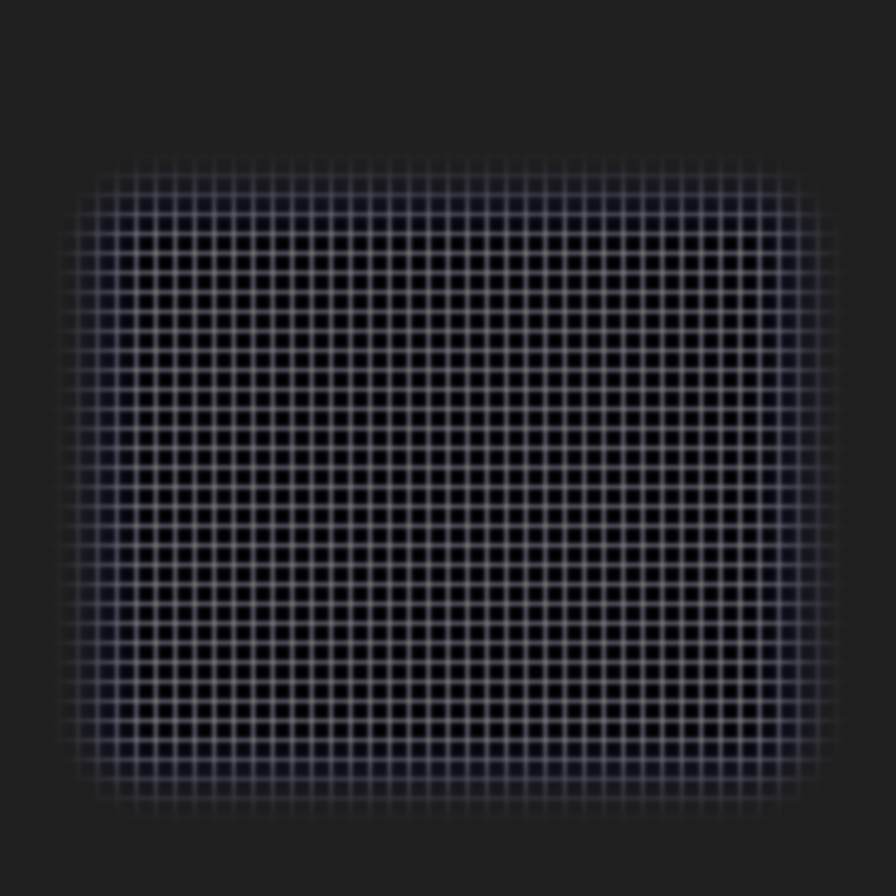
Give the GLSL for this pattern, as a Shadertoy shader.

```glsl
const float CELLS = 46.0;
const vec2 PANEL_CENTER = vec2(0.501, 0.456);
const vec2 PANEL_HALF_SIZE = vec2(0.443, 0.374);
const float CORNER_RADIUS = 0.12;
const float FADE_DEPTH = 0.112;
const float LINE_SIGMA = 0.12;

const vec3 BACKGROUND = vec3(0.121, 0.121, 0.123);
const vec3 CELL_BLACK = vec3(0.0, 0.0, 0.008);
const vec3 LINE_COLOR = vec3(0.27, 0.27, 0.31);
const vec3 CROSSING_GLOW = vec3(0.15, 0.15, 0.11);

// Signed distance to a box with rounded corners
float roundedBox(vec2 p, vec2 halfSize, float radius) {
    vec2 q = abs(p) - halfSize + radius;
    return length(max(q, 0.0)) + min(max(q.x, q.y), 0.0) - radius;
}

// Soft line profile on both axes, peaking on whole cell coordinates
vec2 softLines(vec2 cell, float sigma) {
    vec2 d = fract(cell + 0.5) - 0.5;
    return exp(-d * d / (2.0 * sigma * sigma));
}

// Dark fill whose blue channel fades later than red and green
vec3 panelFill(vec3 outer, vec3 inner, float fade) {
    return mix(outer, inner, vec3(fade, fade, fade * fade));
}

// Light of the grid lines, with brighter crossings
vec3 gridLight(vec2 lines, vec3 lineColor, vec3 crossingColor) {
    float crossing = lines.x * lines.y;
    return lineColor * (lines.x + lines.y - crossing) + crossingColor * crossing;
}

void mainImage(out vec4 fragColor, in vec2 fragCoord) {
    vec2 uv = fragCoord / iResolution.xy;

    // Depth inside the panel drives both fades
    float depth = -roundedBox(uv - PANEL_CENTER, PANEL_HALF_SIZE, CORNER_RADIUS);
    float fillFade = smoothstep(0.0, FADE_DEPTH, depth);
    float lineFade = smoothstep(-0.01, FADE_DEPTH, depth);

    // Glowing grid over the dark panel
    vec2 lines = softLines(uv * CELLS, LINE_SIGMA);
    vec3 color = panelFill(BACKGROUND, CELL_BLACK, fillFade);
    color += lineFade * gridLight(lines, LINE_COLOR, CROSSING_GLOW);

    fragColor = vec4(color, 1.0);
}
```
